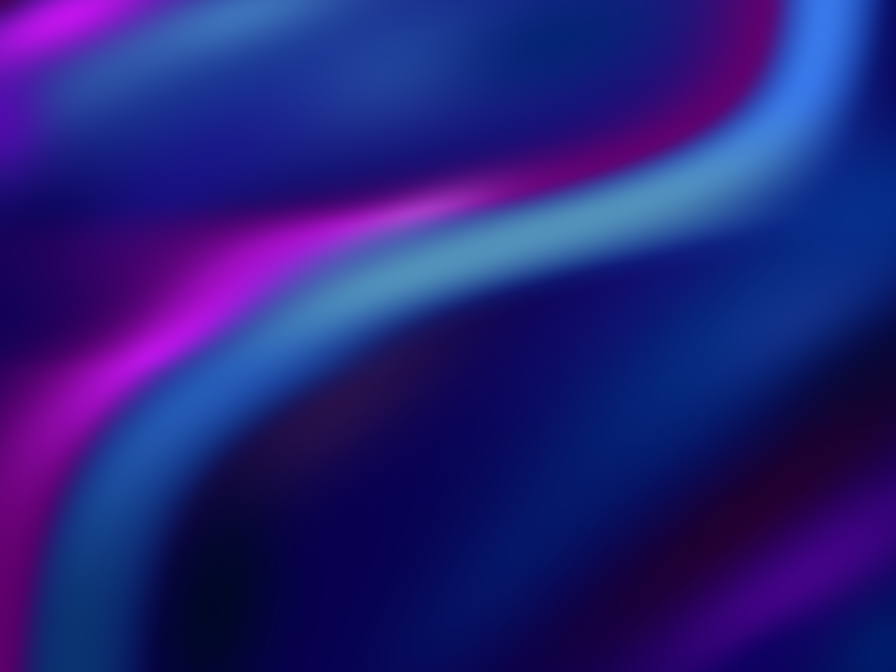
Reproduce this background procedurally as a Shadertoy shader.

```glsl
// Soft silk-like waves: a blue and magenta S-shaped ribbon over blurred indigo folds.

const vec3 NAVY    = vec3(0.03, 0.00, 0.31);
const vec3 INDIGO  = vec3(0.09, 0.05, 0.46);
const vec3 ROYAL   = vec3(0.09, 0.22, 0.58);
const vec3 DEEP    = vec3(0.01, 0.17, 0.50);
const vec3 SKY     = vec3(0.26, 0.50, 0.76);
const vec3 PLUM    = vec3(0.40, 0.00, 0.43);
const vec3 MAGENTA = vec3(0.75, 0.08, 0.92);
const vec3 VIOLET  = vec3(0.28, 0.01, 0.54);
const vec3 WINE    = vec3(0.13, 0.00, 0.16);
const vec3 INK     = vec3(0.00, 0.03, 0.14);

// Horizontal position of the ribbon's centre line at height y.
float ribbonX(float y) {
    float stretch = mix(0.265, 0.16, smoothstep(0.45, 0.70, y));
    return 0.667 + 0.573 * tanh((y - 0.61) / stretch);
}

// Approximate signed distance to the centre line, positive at lower right.
float ribbonDistance(vec2 p) {
    float h = 0.01;
    float slope = (ribbonX(p.y + h) - ribbonX(p.y - h)) / (2.0 * h);
    return (p.x - ribbonX(p.y)) / sqrt(1.0 + slope * slope);
}

// Rotated elliptical Gaussian, 1 at its centre.
float glow(vec2 p, vec2 centre, vec2 radius, float angle) {
    float c = cos(angle), s = sin(angle);
    vec2 q = p - centre;
    q = vec2(c * q.x + s * q.y, c * q.y - s * q.x) / radius;
    return exp(-dot(q, q));
}

float bell(float x, float width) {
    return exp(-x * x / (width * width));
}

// Folds above and to the left of the ribbon.
vec3 upperFolds(vec2 p) {
    vec3 c = mix(NAVY, INDIGO, smoothstep(0.55, 0.85, p.y));
    c = mix(c, ROYAL, 0.95 * glow(p, vec2(0.48, 0.91), vec2(0.50, 0.13), 0.25));
    c = mix(c, INDIGO * 1.2, 0.6 * glow(p, vec2(0.27, 0.73), vec2(0.26, 0.07), 0.60));
    c = mix(c, SKY, 0.85 * glow(p, vec2(0.36, 0.98), vec2(0.20, 0.055), 0.30));
    c = mix(c, SKY, 0.40 * glow(p, vec2(0.14, 0.88), vec2(0.16, 0.06), 0.45));
    c = mix(c, SKY, 0.25 * glow(p, vec2(0.59, 0.89), vec2(0.15, 0.08), 0.30));
    c = mix(c, vec3(0.00, 0.14, 0.44), 0.8 * glow(p, vec2(0.83, 0.94), vec2(0.15, 0.07), 0.30));
    c = mix(c, VIOLET * 1.3, 0.8 * glow(p, vec2(0.00, 0.82), vec2(0.07, 0.10), 0.0));
    c = mix(c, NAVY, 0.7 * glow(p, vec2(0.05, 0.63), vec2(0.12, 0.10), 0.60));
    c = mix(c, MAGENTA, glow(p, vec2(0.10, 0.975), vec2(0.18, 0.05), 0.40));
    return mix(c, PLUM * 0.7, 0.9 * glow(p, vec2(0.0, 1.01), vec2(0.05, 0.03), 0.40));
}

// Folds below and to the right of the ribbon.
vec3 lowerFolds(vec2 p) {
    vec3 c = NAVY;
    c = mix(c, INDIGO, 0.8 * glow(p, vec2(1.05, 0.62), vec2(0.36, 0.13), 0.55));
    c = mix(c, DEEP, 0.9 * glow(p, vec2(1.06, 0.47), vec2(0.33, 0.12), 0.70));
    c = mix(c, DEEP, 0.4 * glow(p, vec2(0.75, 0.15), vec2(0.25, 0.08), 0.80));
    c = mix(c, DEEP * 1.1, 0.9 * glow(p, vec2(1.30, 0.68), vec2(0.18, 0.11), 0.50));
    c = mix(c, ROYAL, 0.7 * glow(p, vec2(1.19, 0.53), vec2(0.15, 0.07), 0.50));
    c = mix(c, vec3(0.17, 0.07, 0.29), 0.9 * glow(p, vec2(0.50, 0.40), vec2(0.26, 0.08), 0.65));
    c = mix(c, INK, 0.95 * glow(p, vec2(0.32, 0.10), vec2(0.19, 0.09), 1.35));
    c = mix(c, INK * 1.4, 0.8 * glow(p, vec2(1.31, 0.44), vec2(0.17, 0.08), 0.60));
    c = mix(c, WINE, 0.95 * glow(p, vec2(1.13, 0.24), vec2(0.36, 0.08), 0.65));
    c = mix(c, VIOLET, 0.95 * glow(p, vec2(1.20, 0.14), vec2(0.30, 0.075), 0.60));
    c = mix(c, NAVY * 1.2, 0.8 * glow(p, vec2(1.14, 0.02), vec2(0.12, 0.04), 0.50));
    return mix(c, vec3(0.00, 0.12, 0.43), 0.9 * glow(p, vec2(1.32, 0.03), vec2(0.12, 0.08), 0.70));
}

// Plum shade beside the ribbon, with a bright magenta crest.
vec3 addMagentaBand(vec3 c, vec2 p, float d) {
    float centre = mix(-0.135, -0.07, smoothstep(0.25, 0.62, p.y));
    float side = d < centre ? 0.105 : 0.12;
    c = mix(c, PLUM, 0.95 * bell(d - centre, side));
    float crest = glow(p, vec2(0.37, 0.56), vec2(0.34, 0.12), 0.55);
    c = mix(c, MAGENTA, min(1.3 * crest, 1.0) * bell(d - centre - 0.01, 0.060));
    return mix(c, vec3(0.74, 0.36, 0.86), 0.8 * glow(p, vec2(0.59, 0.655), vec2(0.13, 0.035), 0.40));
}

// Blue ribbon: teal in the middle, vivid at the top, dim at the bottom.
vec3 addBlueRibbon(vec3 c, vec2 p, float d) {
    vec3 tint = mix(vec3(0.04, 0.20, 0.44), vec3(0.15, 0.36, 0.72), smoothstep(0.05, 0.45, p.y));
    tint = mix(tint, vec3(0.32, 0.57, 0.73), smoothstep(0.42, 0.60, p.y));
    tint = mix(tint, vec3(0.22, 0.47, 0.91), smoothstep(0.68, 0.88, p.y));
    float spread = mix(0.13, 0.095, smoothstep(0.1, 0.6, p.y));
    float body = smoothstep(-0.085, -0.005, d) * (1.0 - smoothstep(0.0, spread, d));
    float halo = smoothstep(-0.10, -0.03, d) * (1.0 - smoothstep(0.03, 0.14, d));
    c = mix(c, vec3(0.06, 0.22, 0.62) * mix(0.7, 1.1, p.y), 0.75 * halo);
    return mix(c, tint, body);
}

void mainImage(out vec4 fragColor, in vec2 fragCoord) {
    vec2 p = fragCoord / iResolution.xy * vec2(4.0 / 3.0, 1.0);
    float d = ribbonDistance(p);
    vec3 color = upperFolds(p);
    color = addMagentaBand(color, p, d);
    color = mix(color, lowerFolds(p), smoothstep(-0.03, 0.06, d));
    color = addBlueRibbon(color, p, d);
    fragColor = vec4(clamp(color, 0.0, 1.0), 1.0);
}
```
